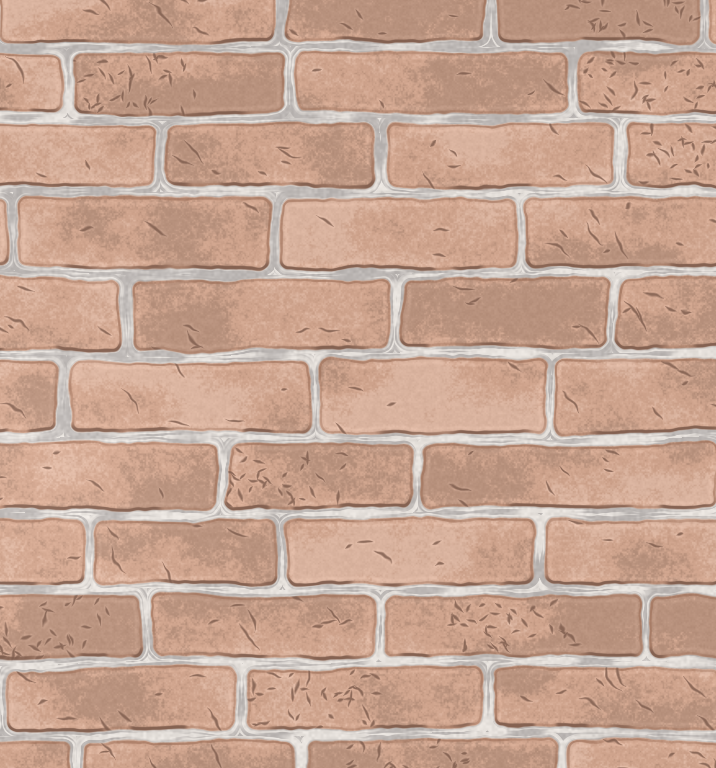
This texture is drawn by a Shadertoy shader. Its source:

```glsl
// Weathered terracotta brick wall with staggered courses and pale streaky mortar.

const float COURSE = 0.1;     // mean course height, in canvas heights
const float PITCH = 0.319;    // mean brick length
const vec3 BRICK_LIGHT = vec3(0.85, 0.70, 0.62);
const vec3 BRICK_BASE = vec3(0.81, 0.64, 0.55);
const vec3 BRICK_DARK = vec3(0.72, 0.57, 0.49);
const vec3 CRACK = vec3(0.49, 0.36, 0.30);
const vec3 RIM = vec3(0.62, 0.44, 0.35);
const vec3 CREAM = vec3(0.90, 0.88, 0.86);
const vec3 GREY = vec3(0.73, 0.71, 0.70);

float hash(vec2 p) {
    vec3 h = fract(vec3(p.xyx) * 0.1031);
    h += dot(h, h.yzx + 33.33);
    return fract((h.x + h.y) * h.z);
}

float noise(vec2 p) {
    vec2 i = floor(p), f = fract(p);
    f *= f * (3.0 - 2.0 * f);
    return mix(mix(hash(i), hash(i + vec2(1, 0)), f.x),
               mix(hash(i + vec2(0, 1)), hash(i + vec2(1, 1)), f.x), f.y);
}

float fbm(vec2 p) {
    float sum = 0.0, amp = 0.5;
    for (int i = 0; i < 4; i++) {
        sum += amp * noise(p);
        p = p * 2.1 + 17.3;
        amp *= 0.5;
    }
    return sum / 0.9375;
}

// Upper limit of a course, measured downwards; course heights swell slowly.
float courseTop(float row) {
    return COURSE * (row - 0.375) - 0.009 * sin(0.76 * (row - 1.0));
}

// Stagger of a course, in brick lengths.
float stagger(float row) {
    return fract(0.46 * row - 0.15 - 0.22 * sin(0.785 * (row - 0.8)));
}

float jointX(float row, float i) {
    return PITCH * (i + stagger(row) + 0.32 * (hash(vec2(i + 3.0, row + 9.0)) - 0.5));
}

float roundBox(vec2 p, vec2 halfSize, float radius) {
    vec2 q = abs(p) - halfSize + radius;
    return length(max(q, 0.0)) + min(max(q.x, q.y), 0.0) - radius;
}

// Distance to bent, tapered scratches: a dense cluster or a loose scatter.
float scratches(vec2 p, vec2 halfSize, float seed, bool dense) {
    float count = dense ? 36.0 : 3.0 + floor(7.0 * hash(vec2(seed, 4.0)));
    vec2 spread = dense ? vec2(0.17, 0.075) : 1.9 * halfSize;
    float shift = dense ? (hash(vec2(seed, 8.0)) - 0.5) * halfSize.x : 0.0;
    float nearest = 1.0;
    for (float i = 0.0; i < count; i++) {
        vec2 r = vec2(hash(vec2(i, seed)), hash(vec2(i + 50.0, seed))) - 0.5;
        float h = hash(vec2(i + 90.0, seed));
        float angle = 0.3 + (dense ? 3.0 : 1.9) * (h - 0.5);
        float len = mix(0.005, dense ? 0.013 : 0.027, h * fract(h * 37.0));
        vec2 s = p - r * spread - vec2(shift, 0.0);
        s = mat2(cos(angle), -sin(angle), sin(angle), cos(angle)) * s;
        s.y += 30.0 * (fract(h * 71.0) - 0.5) * s.x * s.x;
        float width = 0.0017 * (1.0 - s.x * s.x / (len * len));
        nearest = min(nearest, max(abs(s.y) - width, abs(s.x) - len));
    }
    return nearest;
}

vec3 mortarColor(vec2 p, float d) {
    float streak = noise(vec2(d * 420.0, (p.x + p.y) * 22.0));
    float patches = fbm(p * vec2(22.0, 34.0));
    float amount = smoothstep(0.36, 0.66, 0.55 * streak + 0.45 * patches);
    amount = max(amount, 0.6 * (1.0 - smoothstep(0.0005, 0.003, d)));
    return mix(CREAM, GREY, amount) + 0.07 * (noise(p * 260.0) - 0.5);
}

vec3 brickColor(vec2 p, float seed, bool dense) {
    float grain = noise(p * 240.0) + noise(p * 470.0) - 1.0;
    float tone = fbm(p * vec2(8.0, 13.0) + seed) + 0.22 * (hash(vec2(seed, 2.0)) - 0.5);
    tone += 0.13 * grain + 0.12 * (noise(p * 75.0) - 0.5) - (dense ? 0.14 : 0.0);
    vec3 color = mix(BRICK_DARK, BRICK_BASE, smoothstep(0.28, 0.50, tone));
    return mix(color, BRICK_LIGHT, smoothstep(0.50, 0.74, tone)) + 0.03 * grain;
}

void mainImage(out vec4 fragColor, in vec2 fragCoord) {
    float px = 1.0 / iResolution.y;
    vec2 p = vec2(fragCoord.x, iResolution.y - fragCoord.y) * px;

    // Hand-laid wobble shared by neighbouring bricks
    vec2 q = p + 0.010 * (vec2(noise(p * 9.0 + 40.0), noise(p * vec2(5.0, 9.0))) - 0.5);

    // Locate the course and the brick
    float s = q.y / COURSE + 0.375;
    float row = floor(s + 0.09 * sin(0.76 * (s - 1.0)));
    float i = floor(q.x / PITCH - stagger(row));
    if (q.x < jointX(row, i)) i--;
    else if (q.x >= jointX(row, i + 1.0)) i++;
    float seed = 13.0 * row + 3.7 * i + 60.0;
    bool dense = hash(vec2(seed, 6.0)) > 0.77;

    // Brick outline with uneven, softly rounded edges
    vec2 lo = vec2(jointX(row, i), courseTop(row));
    vec2 hi = vec2(jointX(row, i + 1.0), courseTop(row + 1.0));
    vec2 halfSize = 0.5 * (hi - lo) - vec2(mix(0.005, 0.008, hash(vec2(seed, 1.0))), 0.0068);
    vec2 local = q - 0.5 * (lo + hi);
    float d = roundBox(local, halfSize, 0.012);
    d += 0.006 * (noise(p * 24.0 + seed) - 0.5) + 0.0022 * (noise(p * 95.0) - 0.5);

    // Face, worn rim and shadowed lower edge
    vec3 face = brickColor(p, seed, dense);
    float worn = smoothstep(0.30, 0.60, noise(p * 30.0 + seed));
    float lower = smoothstep(0.62, 0.9, local.y / halfSize.y);
    face += 0.03 * smoothstep(0.004, 0.0, abs(d + 0.008));
    float rim = smoothstep(0.0024, 0.0005, abs(d + 0.0022));
    face = mix(face, RIM, rim * mix(0.4, 0.65, worn));
    face = mix(face, CRACK, lower * worn * smoothstep(0.0034, 0.0012, abs(d + 0.002)) * 0.85);

    // Scratches with a faint raised lip
    vec2 ragged = local + 0.004 * (vec2(noise(p * 110.0), noise(p * 110.0 + 30.0)) - 0.5);
    float mark = scratches(ragged, halfSize, seed, dense);
    face += 0.03 * smoothstep(0.004, 0.001, mark);
    face = mix(face, CRACK, 0.82 * smoothstep(px, -px, mark));

    vec3 color = mix(face, mortarColor(p, d), smoothstep(-px, px, d));
    color += 0.035 * exp(-30.0 * dot(p - vec2(0.05, 0.62), p - vec2(0.05, 0.62)));
    fragColor = vec4(clamp(color, 0.0, 1.0), 1.0);
}
```
